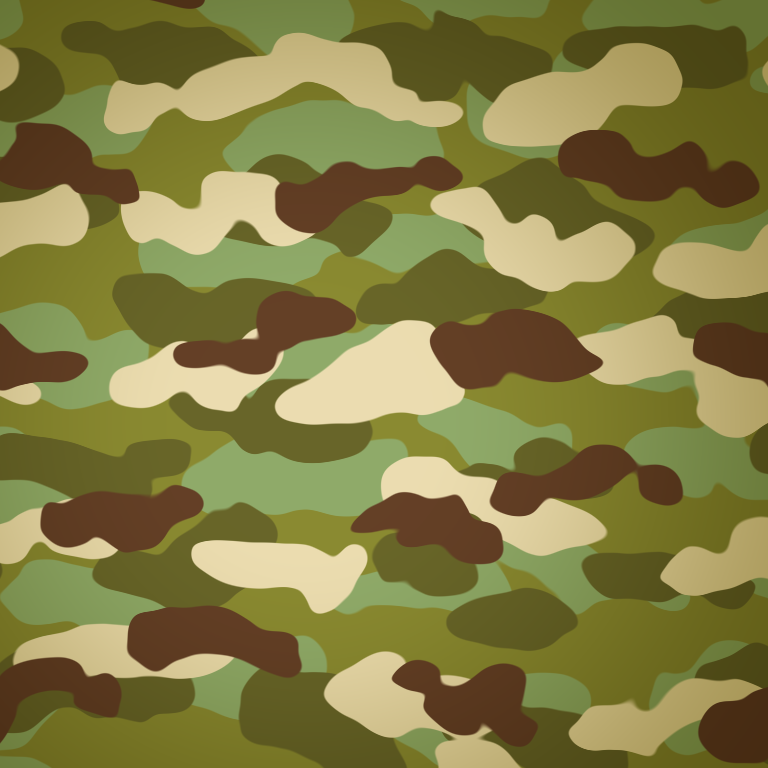
A WebGL 1 fragment shader for this pattern:

```glsl
precision highp float;
// Woodland camouflage: four layers of wavy, sideways blobs over an olive ground.
// Each blob is a chain of lobes joined by a smooth minimum, set in staggered cells
// and bent by noise; a soft warm falloff of light lies over the whole cloth.

uniform vec2 u_resolution;

vec2 hash2(vec2 p) {
  vec3 q = fract(vec3(p.xyx) * vec3(0.1031, 0.1030, 0.0973));
  q += dot(q, q.yzx + 33.33);
  return fract((q.xx + q.yz) * q.zy);
}

// Two-channel value noise in -1..1
vec2 noise2(vec2 p) {
  vec2 i = floor(p), f = fract(p);
  f = f * f * f * (f * (f * 6.0 - 15.0) + 10.0);
  vec2 low = mix(hash2(i), hash2(i + vec2(1.0, 0.0)), f.x);
  vec2 high = mix(hash2(i + vec2(0.0, 1.0)), hash2(i + vec2(1.0, 1.0)), f.x);
  return mix(low, high, f.y) * 2.0 - 1.0;
}

float smoothMin(float a, float b, float k) {
  float h = max(k - abs(a - b), 0.0) / k;
  return min(a, b) - h * h * k * 0.25;
}

// Distance to one blob: four lobes strung along a tilted, uneven line
float blobDistance(vec2 p, vec2 id, float radius) {
  float tilt = (hash2(id + 7.3).x - 0.6) * 0.7;
  float d = 1.0;
  for (int n = 0; n < 4; n++) {
    float k = float(n);
    vec2 r = hash2(id * 1.7 + k * 19.1 + 3.0);
    vec2 size = hash2(id * 2.3 + k * 11.7 + 41.0);
    float x = (k - 1.5) * 0.051 + (r.x - 0.5) * 0.03;
    vec2 q = p - vec2(x, x * tilt + (r.y - 0.5) * 0.055);
    float lobe = length(q * vec2(0.85, 1.15)) - radius * (0.65 + 0.7 * size.x);
    d = smoothMin(d, lobe, 0.022);
  }
  return d;
}

// Distance to the nearest blob of a layer, with scalloped edges
float layerDistance(vec2 p, vec2 cell, float radius, float seed) {
  p += 0.020 * noise2(p * vec2(7.0, 10.0) + seed * 3.1);
  p += 0.010 * noise2(p * vec2(21.0, 25.0) + seed * 5.7);
  float d = 1.0;
  for (int j = -1; j <= 1; j++) {
    float row = floor(p.y / cell.y) + float(j);
    float shift = 0.5 * mod(row, 2.0) + 0.37 * seed;
    for (int i = -1; i <= 1; i++) {
      float column = floor(p.x / cell.x - shift) + float(i);
      vec2 id = vec2(column, row) + seed * 17.0;
      vec2 jitter = (hash2(id) - 0.5) * 0.45;
      vec2 center = (vec2(column + shift, row) + 0.5 + jitter) * cell;
      d = smoothMin(d, blobDistance(p - center, id, radius), 0.012);
    }
  }
  return d;
}

vec3 paint(vec3 under, vec3 ink, float d) {
  float edge = max(0.0013, 0.7 / u_resolution.y);
  return mix(ink, under, smoothstep(-edge, edge, d));
}

void main() {
  vec2 p = gl_FragCoord.xy / u_resolution.y;

  vec3 olive = vec3(0.51, 0.51, 0.18);
  vec3 sage = vec3(0.53, 0.63, 0.39);
  vec3 darkGreen = vec3(0.385, 0.375, 0.15);
  vec3 tan_ = vec3(0.87, 0.815, 0.65);
  vec3 brown = vec3(0.37, 0.235, 0.14);

  // Layers from the bottom up
  vec3 color = olive;
  color = paint(color, sage, layerDistance(p, vec2(0.34, 0.155), 0.045, 1.0));
  color = paint(color, darkGreen, layerDistance(p, vec2(0.33, 0.17), 0.042, 2.0));
  color = paint(color, tan_, layerDistance(p, vec2(0.32, 0.20), 0.037, 3.0));
  color = paint(color, brown, layerDistance(p, vec2(0.33, 0.23), 0.033, 4.0));

  // Light falls off to a warm shade at the rim, most on the right
  vec2 screen = gl_FragCoord.xy / u_resolution;
  float light = 1.0 - smoothstep(0.15, 0.78, distance(screen, vec2(0.40, 0.45)));
  color *= mix(vec3(0.74, 0.71, 0.50), vec3(1.06), light);

  gl_FragColor = vec4(color, 1.0);
}
```
